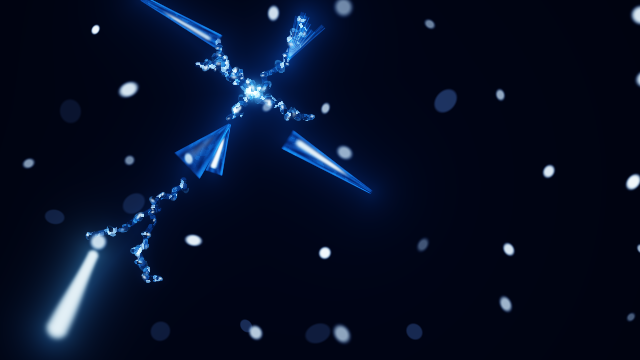
Give the GLSL for this background, as a Shadertoy shader.

```glsl
// Draws a diagonal cross of blue crystal jewels glowing among soft bokeh lights on dark navy.

// Colours
const vec3 NIGHT = vec3(0.0, 0.017, 0.088);
const vec3 DEEP = vec3(0.01, 0.07, 0.28);
const vec3 AZURE = vec3(0.05, 0.45, 1.35);
const vec3 SKY = vec3(0.3, 0.8, 1.25);
const vec3 ICE = vec3(0.84, 0.97, 1.05);

// Tuning, in units of the canvas height
const vec2 HEART = vec2(0.706, 0.745);
const vec2 GEM_SIZE = vec2(0.008, 0.021);
const float GEM_SPREAD = 0.012;
const float FACET_SCALE = 90.0;
const float LIGHT_CELL = 0.21;
const float DISC_CELL = 0.27;
const int GEMS = 12;
const int PLUMES = 7;

float facet; // brightness of the facet under the current point

float hash(vec2 p) {
  vec3 q = fract(p.xyx * 0.1031);
  q += dot(q, q.yzx + 33.33);
  return fract((q.x + q.y) * q.z);
}

vec2 turn(vec2 p, float angle) {
  float c = cos(angle), s = sin(angle);
  return vec2(c * p.x - s * p.y, s * p.x + c * p.y);
}

// Cellular noise: one random value per facet
float facets(vec2 p) {
  float nearest = 9.0, value = 0.0;
  for (int i = 0; i < 9; i++) {
    vec2 cell = floor(p) + vec2(i % 3, i / 3) - 1.0;
    float d = distance(p, cell + vec2(hash(cell), hash(cell + 19.0)));
    if (d < nearest) { nearest = d; value = hash(cell + 41.0); }
  }
  return value;
}

float segment(vec2 p, vec2 a, vec2 b) {
  vec2 axis = b - a;
  return distance(p, a + axis * clamp(dot(p - a, axis) / dot(axis, axis), 0.0, 1.0));
}

// Tapered crystal: lit rims, streaked body and a pale shine on one side
vec3 blade(vec2 p, vec2 a, vec2 b, vec2 widths, float shine) {
  vec2 axis = b - a, rel = p - a;
  float len = length(axis);
  float along = dot(rel, axis) / (len * len);
  float width = mix(widths.x, widths.y, clamp(along, 0.0, 1.0));
  float across = (axis.x * rel.y - axis.y * rel.x) / (len * width);
  float soft = 0.002 / width;
  float mask = smoothstep(1.0 + soft, 1.0 - soft, abs(across))
    * smoothstep(0.52, 0.48, abs(along - 0.5));
  float rim = smoothstep(0.6, 0.9, abs(across)) * (across < 0.0 ? 1.0 : 0.6);
  float streaks = 0.5 + 0.3 * sin(across * 5.0 + along * 7.0) + 0.2 * sin(across * 9.0 - along * 17.0);
  float pale = exp(-pow(abs(across - 0.3) / 0.3, 2.0))
    * smoothstep(0.06, 0.14, along) * smoothstep(0.75, 0.5, along);
  vec3 body = mix(DEEP, AZURE, streaks * (0.6 + 0.5 * facet)) + AZURE * rim;
  return mask * (body + ICE * pale * shine) + AZURE * 0.12 * exp(-segment(p, a, b) * 28.0);
}

// Cut gems strung along a quadratic curve
vec3 gems(vec2 p, vec2 a, vec2 bend, vec2 b) {
  vec3 light = vec3(0.0);
  if (min(segment(p, a, bend), segment(p, bend, b)) > 0.13) return light;
  float sparkle = smoothstep(0.72, 0.92, facet), strand = 1.0;
  vec2 last = a;
  for (int i = 0; i < GEMS; i++) {
    float t = (float(i) + 0.5) / float(GEMS);
    vec2 key = vec2(i * 3, floor(dot(a + b, vec2(97.0, 53.0))));
    vec2 jitter = vec2(hash(key), hash(key + 5.0)) * 2.0 - 1.0;
    vec2 centre = mix(mix(a, bend, t), mix(bend, b, t), t) + jitter * GEM_SPREAD;
    strand = min(strand, segment(p, last, centre));
    last = centre;
    vec2 q = turn(p - centre, hash(key + 15.0) * 6.283) * vec2(1.0, 1.6);
    q /= mix(GEM_SIZE.x, GEM_SIZE.y, hash(key + 9.0));
    float d = length(q), glint = length(q - vec2(0.35, 0.2));
    float body = smoothstep(1.12, 0.88, d);
    light += body * (AZURE * 0.5 * facet * facet + ICE * sparkle * 0.4)
      + body * smoothstep(0.5, 0.95, d) * SKY * 0.6 * facet
      + AZURE * 0.025 * exp(-0.25 * d * d)
      + ICE * 2.5 * hash(key + 23.0) * exp(-9.0 * glint * glint);
  }
  return light + smoothstep(0.01, 0.005, strand) * (AZURE * 0.6 * facet + ICE * sparkle * 0.7);
}

// One soft ellipse per grid cell
float bokeh(vec2 p, float cell, vec2 radii, float blur, float seed) {
  vec2 id = floor(p / cell) + seed;
  vec2 centre = (vec2(hash(id), hash(id + 17.0)) - 0.5) * 0.5;
  vec2 q = turn(fract(p / cell) - 0.5 - centre, hash(id + 71.0) * 6.283);
  q.y *= 1.0 + 0.5 * hash(id + 53.0);
  float d = length(q) / mix(radii.x, radii.y, hash(id + 31.0));
  return step(0.55, hash(id + 47.0)) * smoothstep(1.0 + blur, 1.0 - blur, d) * (0.3 + 0.7 * hash(id + 61.0));
}

void mainImage(out vec4 fragColor, in vec2 fragCoord) {
  vec2 p = fragCoord / iResolution.y;
  facet = facets(p * FACET_SCALE);
  // Night and halos
  float heart = distance(p, HEART);
  float arms = min(segment(p, vec2(0.4, 1), vec2(1.02, 0.47)), segment(p, vec2(0.86, 0.95), vec2(0.14, 0.06)));
  vec3 col = NIGHT * (1.1 - 0.35 * distance(p, vec2(0.85, 0.5)));
  col += AZURE * (0.25 * exp(-heart * 14.0) + 0.085 * exp(-arms * 13.0)) + SKY * exp(-heart * heart * 1800.0);
  // Faint discs, then bright lights
  col += vec3(0.13, 0.22, 0.42) * bokeh(p, DISC_CELL, vec2(0.06, 0.15), 0.15, 40.0);
  float spark = bokeh(p, LIGHT_CELL, vec2(0.055, 0.125), 0.5, 90.0);
  col += AZURE * spark * 0.4 + ICE * spark * spark * 3.5;
  // Falling arm
  col += blade(p, vec2(0.606, 0.885), vec2(0.395, 1.005), vec2(0.02, 0.008), 1.5);
  col += gems(p, vec2(0.606, 0.885), vec2(0.6, 0.8), HEART) + gems(p, vec2(0.55, 0.82), vec2(0.625, 0.83), HEART);
  col += gems(p, HEART, vec2(0.77, 0.7), vec2(0.868, 0.66));
  col += blade(p, vec2(0.8, 0.612), vec2(1.03, 0.467), vec2(0.03, 0.005), 2.5);
  // Rising arm: plumes, chain, pendant
  vec2 root = vec2(0.8, 0.835);
  for (int i = 0; i < PLUMES; i++) {
    vec2 plume = turn(vec2(0.09 + 0.06 * hash(vec2(i, 3)), 0), 0.75 + 0.1 * float(i));
    col += 0.4 * blade(p, root, root + plume, vec2(0.004, 0.007), 1.0);
  }
  col += gems(p, vec2(0.845, 0.95), root, HEART) + gems(p, HEART, vec2(0.67, 0.71), vec2(0.64, 0.66));
  col += 0.8 * blade(p, vec2(0.52, 0.54), vec2(0.637, 0.653), vec2(0.05, 0.004), 0.3);
  col += blade(p, vec2(0.594, 0.52), vec2(0.638, 0.655), vec2(0.024, 0.003), 4.0);
  // Long chain, hooked branch, blurred foot
  col += gems(p, vec2(0.51, 0.5), vec2(0.44, 0.4), vec2(0.24, 0.335));
  col += gems(p, vec2(0.44, 0.42), vec2(0.33, 0.25), vec2(0.45, 0.22));
  float foot = segment(p, vec2(0.258, 0.29), vec2(0.16, 0.09));
  float core = foot / mix(0.026, 0.013, smoothstep(0.08, 0.3, p.y));
  col += ICE * 2.4 * exp(-core * core * core) + SKY * 0.5 * exp(-foot * 22.0);
  fragColor = vec4(1.0 - exp(-col), 1.0);
}
```
